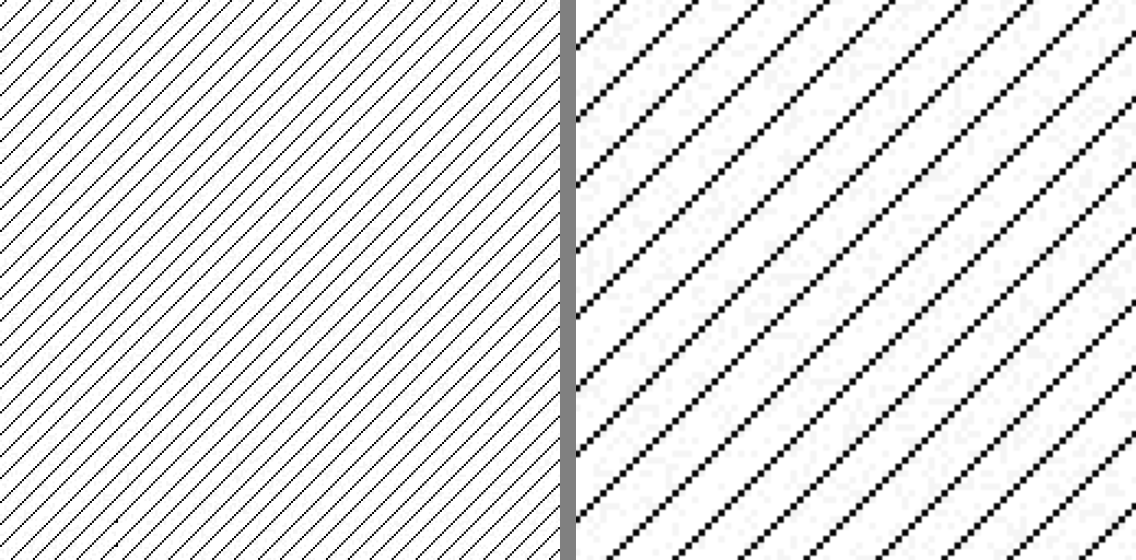
Left, the full canvas; right, a detail of the centre.
Give the GLSL for this pattern, as a WebGL 1 fragment shader.

```glsl
precision highp float;
// Thin black 45 degree hatching, stepped on a 256-cell grid, over faintly mottled white.
uniform vec2 u_resolution;

float hash(vec2 p) {
    vec3 q = fract(vec3(p.xyx) * 0.1031);
    q += dot(q, q.yzx + 33.33);
    return fract((q.x + q.y) * q.z);
}

// Brightness of one grid cell, counted from the upper left.
float cellShade(vec2 cell) {
    // Pale grey specks in the ground
    float ground = 1.0 - 0.04 * step(0.78, hash(cell + 7.0));

    // Diagonal lines one cell wide, 10.29 cells apart
    float line = 1.0 - step(1.0, mod(2.782 - cell.x - cell.y, 10.29));

    // Two stray cells thickening neighbouring lines
    float strayRow = min(abs(cell.y - 238.0), abs(cell.y - 249.0));
    float stray = 1.0 - step(0.5, max(abs(cell.x - 53.0), strayRow));

    return mix(ground, 0.02, max(line, stray));
}

void main() {
    vec2 uv = gl_FragCoord.xy / u_resolution;
    vec2 grid = vec2(uv.x, 1.0 - uv.y) * 256.0 - 0.5;
    vec2 cell = floor(grid);

    // Narrow blend across the borders of the four nearest cells
    vec2 blend = smoothstep(0.25, 0.75, grid - cell);
    float upper = mix(cellShade(cell), cellShade(cell + vec2(1.0, 0.0)), blend.x);
    float lower = mix(cellShade(cell + vec2(0.0, 1.0)), cellShade(cell + 1.0), blend.x);

    gl_FragColor = vec4(vec3(mix(upper, lower, blend.y)), 1.0);
}
```
